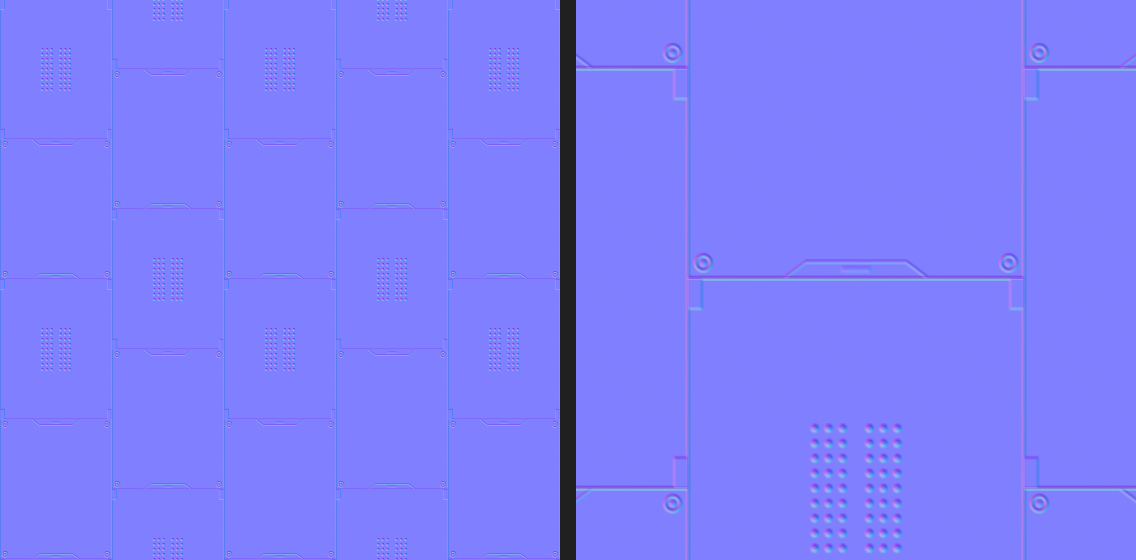
Left, the full canvas; right, a detail of the centre.
Reproduce this texture map procedurally as a WebGL 1 fragment shader.

```glsl
precision highp float;
// Normal map of staggered metal panels: dotted vents alternate with bolted, tabbed plates.

uniform vec2 u_resolution;

const float CANVAS = 768.0;               // design units across the canvas
const vec2 PANEL = CANVAS / vec2(5.0, 4.0);
const vec2 SEAM_SHIFT = vec2(0.0, -0.8);
const float SLOPE_STEP = 0.2;
const float FOOTPRINT = 0.75;             // spacing of the averaged samples

float hash(vec2 p) {
  return fract(sin(dot(p, vec2(41.3, 289.1))) * 4375.5);
}

// Thin channel centred on d = 0.
float groove(float d, float halfWidth) {
  return smoothstep(0.0, halfWidth, abs(d)) - 1.0;
}

// Sunken area where d is negative.
float recess(float d, float softness) {
  return smoothstep(-softness, softness, d) - 1.0;
}

float boxDistance(vec2 p, vec2 halfSize) {
  vec2 d = abs(p) - halfSize;
  return length(max(d, 0.0)) + min(max(d.x, d.y), 0.0);
}

// Trapezoid standing on y = 0, mirrored about x = 0.
float tabDistance(vec2 p, float baseHalf, float topHalf, float height) {
  vec2 sideNormal = normalize(vec2(height, baseHalf - topHalf));
  float side = dot(vec2(abs(p.x) - baseHalf, p.y), sideNormal);
  return max(side, p.y - height);
}

// Two blocks of dots, each 3 by 9.
float dotDistance(vec2 p, vec2 pitch, float radius) {
  vec2 g = vec2(abs(p.x) - 12.5, p.y);
  vec2 id = clamp(floor(g / pitch + 0.5), vec2(-1.0, -4.0), vec2(1.0, 4.0));
  return length(g - id * pitch) - radius;
}

// Faint unevenness from layered sines, stronger on a few panels.
float ripple(vec2 p, float seed) {
  float a = sin(p.x * 0.11 + p.y * 0.17 + seed * 6.3);
  float b = sin(p.x * 0.23 - p.y * 0.13 + a + seed * 17.0);
  return (a + 0.6 * b) * 0.012 * seed * seed;
}

float ventHeight(vec2 p, vec2 edge) {
  float dots = recess(dotDistance(p, vec2(6.35, 6.85), 1.4), 0.75);
  float notch = recess(boxDistance(edge, vec2(6.3, 14.0)), 0.6);
  return 0.8 * dots + 0.5 * notch;
}

float plateHeight(vec2 p, vec2 edge) {
  vec2 tabPoint = vec2(p.x, edge.y);
  float tab = groove(tabDistance(tabPoint, 33.0, 23.0, 7.5), 0.9);
  float slot = recess(boxDistance(tabPoint - vec2(0.0, 4.1), vec2(6.5, 1.1)), 0.65);
  float boltRadius = length(edge - 7.0);
  float ring = groove(boltRadius - 3.4, 1.0);
  float core = recess(boltRadius - 1.3, 0.7);
  return 0.45 * tab + 0.25 * slot + 0.7 * ring + 0.5 * core;
}

float surfaceHeight(vec2 p) {
  vec2 cell = p / PANEL;
  float column = floor(cell.x);
  cell.y += 0.5 * mod(column, 2.0);       // stagger alternate columns
  vec2 id = floor(cell);
  vec2 local = (fract(cell) - 0.5) * PANEL;
  vec2 edge = 0.5 * PANEL - abs(local);

  float isVent = mod(id.x + id.y, 2.0);
  float detail = isVent > 0.5 ? ventHeight(local, edge) : plateHeight(local, edge);
  float seam = min(0.6 * groove(edge.x, 0.9), 0.75 * groove(edge.y, 0.95));
  return min(detail, seam) + ripple(local, hash(id));
}

vec3 surfaceNormal(vec2 p) {
  vec2 s = vec2(SLOPE_STEP, 0.0);
  float dx = surfaceHeight(p + s.xy) - surfaceHeight(p - s.xy);
  float dy = surfaceHeight(p + s.yx) - surfaceHeight(p - s.yx);
  return normalize(vec3(-dx, -dy, 2.0 * SLOPE_STEP));
}

void main() {
  vec2 p = gl_FragCoord.xy / u_resolution * CANVAS + SEAM_SHIFT;
  vec3 sum = vec3(0.0);
  // Average a 2 by 2 grid so that opposite walls of fine channels blend.
  for (int j = 0; j < 2; j++) {
    for (int i = 0; i < 2; i++) {
      vec2 offset = vec2(float(i), float(j)) - 0.5;
      sum += surfaceNormal(p + offset * FOOTPRINT);
    }
  }
  gl_FragColor = vec4(sum * 0.125 + 0.5, 1.0);
}
```
